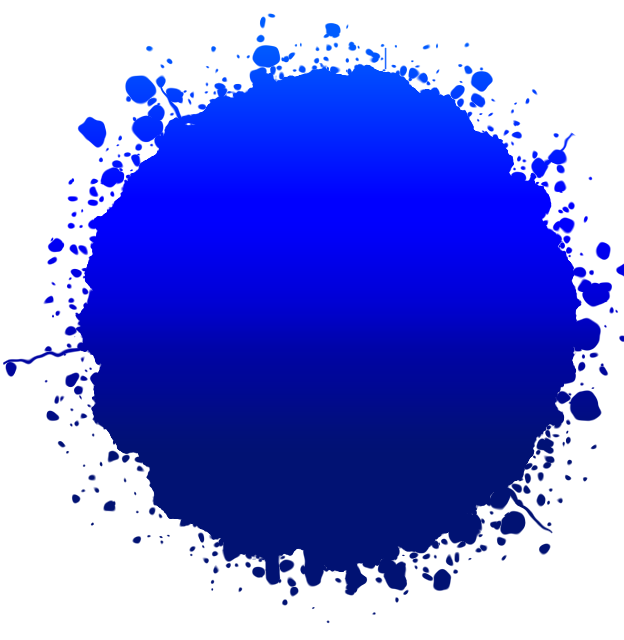
A Shadertoy shader for this background:

```glsl
// A large ink splat on white, shaded from bright azure to navy down the canvas.
// A noisy disc forms the body; hashed grids scatter droplets around its rim,
// and capsules add drips and streaks. All parts join as one signed distance.

const vec2 CENTER = vec2(0.514, 0.505);
const float RADIUS = 0.384;

float hash(vec2 p) {
    vec3 q = fract(p.xyx * vec3(0.1031, 0.1030, 0.0973));
    q += dot(q, q.yzx + 33.33);
    return fract((q.x + q.y) * q.z);
}

float noise(vec2 p) {
    vec2 i = floor(p), f = fract(p);
    f = f * f * (3.0 - 2.0 * f);
    return mix(mix(hash(i), hash(i + vec2(1, 0)), f.x),
               mix(hash(i + vec2(0, 1)), hash(i + vec2(1, 1)), f.x), f.y);
}

float fbm(vec2 p) {
    float sum = 0.0, amp = 0.5;
    for (int i = 0; i < 4; i++) {
        sum += amp * noise(p);
        p = p * 2.1 + 17.3;
        amp *= 0.5;
    }
    return sum;
}

// Capsule whose radius tapers from r0 at a to r1 at b
float capsule(vec2 p, vec2 a, vec2 b, float r0, float r1) {
    vec2 ab = b - a;
    float t = clamp(dot(p - a, ab) / dot(ab, ab), 0.0, 1.0);
    return length(p - a - ab * t) - mix(r0, r1, t);
}

float drop(vec2 p, float x, float y, float r) {
    return length(p - vec2(x, y)) - r;
}

// Random droplets on a grid, thinning out away from the rim
float droplets(vec2 p, float cell) {
    float d = 1.0;
    vec2 home = floor(p / cell);
    for (int j = -1; j <= 1; j++)
    for (int i = -1; i <= 1; i++) {
        vec2 id = home + vec2(i, j);
        vec2 seed = id + 500.0 * cell + 40.0;
        vec2 pos = (id + 0.2 + 0.6 * vec2(hash(seed), hash(seed + 31.7))) * cell;
        float away = max(length(pos - CENTER) - RADIUS, 0.0) / 0.055;
        float clump = 0.3 + 0.9 * noise(pos * 14.0 + 5.0);
        if (hash(seed + 71.3) < clump * exp(-away * away)) {
            float size = hash(seed + 113.9);
            d = min(d, length(p - pos) - cell * mix(0.1, 0.38, size * size));
        }
    }
    return d;
}

float splat(vec2 p) {
    // Ragged body with small bites at its edge
    float d = length(p - CENTER) - RADIUS;
    d += 0.065 * (fbm(p * 26.0) - 0.47);

    // Wobble the outlines of everything thrown outward
    vec2 w = p + 0.009 * (vec2(noise(p * 65.0), noise(p * 65.0 + 40.0)) - 0.5);
    for (float cell = 0.064; cell > 0.012; cell *= 0.52)
        d = min(d, droplets(w, cell));

    // Heavy drops and bulges
    d = min(d, drop(w, 0.417, 0.911, 0.019));
    d = min(d, drop(w, 0.931, 0.538, 0.019));
    d = min(d, drop(w, 0.913, 0.479, 0.027));
    d = min(d, drop(w, 0.228, 0.798, 0.019));
    d = min(d, drop(w, 0.751, 0.875, 0.016));
    d = min(d, drop(w, 0.802, 0.180, 0.018));

    // Evenly spaced drips: long in the middle, beads at the sides
    for (int i = 0; i < 5; i++) {
        float x = 0.363 + 0.0638 * float(i);
        bool isLong = i == 1 || i == 2;
        vec2 tip = vec2(x, i == 0 ? 0.140 : 0.096);
        vec2 top = vec2(x, isLong ? 0.17 : tip.y + 0.008);
        d = min(d, capsule(w, top, tip, 0.013, isLong ? 0.011 : 0.017));
    }

    // Thin flung streaks
    d = min(d, capsule(w, vec2(0.007, 0.431), vec2(0.14, 0.457), 0.002, 0.003));
    d = min(d, capsule(w, vec2(0.251, 0.867), vec2(0.292, 0.79), 0.002, 0.004));
    d = min(d, capsule(w, vec2(0.896, 0.788), vec2(0.84, 0.73), 0.001, 0.004));
    d = min(d, capsule(w, vec2(0.859, 0.167), vec2(0.79, 0.235), 0.001, 0.005));
    d = min(d, capsule(p, vec2(0.603, 0.924), vec2(0.603, 0.893), 0.001, 0.001));
    return d;
}

// Vertical ink gradient, navy below and azure above
vec3 inkColor(float y) {
    vec3 c = mix(vec3(0.005, 0.07, 0.45), vec3(0.0, 0.02, 0.62), smoothstep(0.28, 0.45, y));
    c = mix(c, vec3(0.0, 0.0, 0.86), smoothstep(0.42, 0.56, y));
    c = mix(c, vec3(0.0, 0.0, 1.0), smoothstep(0.53, 0.67, y));
    return mix(c, vec3(0.0, 0.36, 1.0), clamp((y - 0.69) / 0.24, 0.0, 1.0));
}

void mainImage(out vec4 fragColor, in vec2 fragCoord) {
    vec2 p = (fragCoord - 0.5 * iResolution.xy) / iResolution.y + vec2(0.488, 0.5);
    float soft = 1.0 / iResolution.y;
    float ink = 1.0 - smoothstep(-soft, soft, splat(p));
    fragColor = vec4(mix(vec3(1.0), inkColor(p.y), ink), 1.0);
}
```
